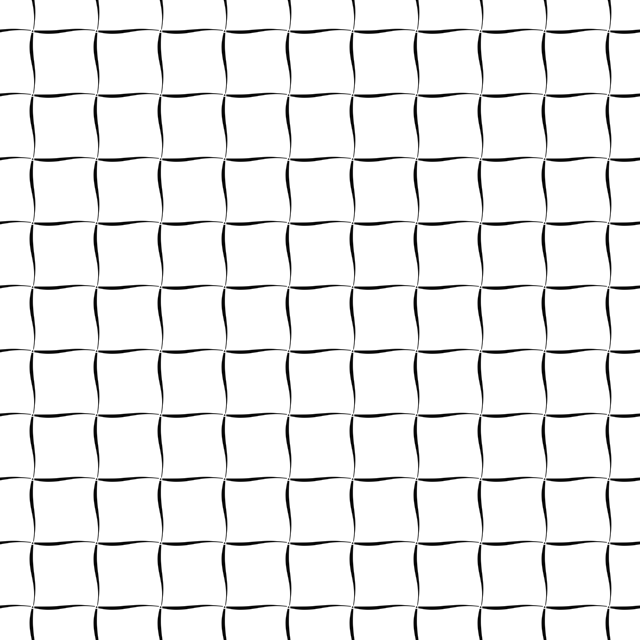
A Shadertoy shader for this pattern:

```glsl
const float REPEATS = 10.0;             // cells across and down
const vec2  NODE = vec2(0.51, 0.513);   // crossing point inside a cell
const vec2  BEND = vec2(0.018, 0.024);  // sway of horizontal, vertical strokes
const float DRIFT = 0.010;              // sideways slip over one stroke
const float THIN = 0.005;               // half width at the tail
const float SWELL = 0.021;              // extra half width at the belly
const float GAP = 0.025;                // bare length at each stroke end
const float DOT_RADIUS = 0.011;
const float SOFTNESS = 1.25;            // filter width in output samples
const vec3  PAPER = vec3(1.0);
const vec3  INK = vec3(0.015);
const float TAU = 6.2831853;

// Share of a filter window covered by a band of the given half width
float bandCoverage(float offset, float halfWidth, float window) {
    float upper = min(offset + halfWidth, 0.5 * window);
    float lower = max(offset - halfWidth, -0.5 * window);
    return max(upper - lower, 0.0) / window;
}

// Brush stroke from node to node: swollen near its head, thin at its tail.
// pos.x runs along the stroke from 0 to 1, pos.y to its right-hand side.
float stroke(vec2 pos, float bend, vec2 window) {
    float t = pos.x;
    float centre = bend * sin(TAU * t) - DRIFT * t;
    float belly = smoothstep(-0.15, 0.25, t) * (1.0 - smoothstep(0.3, 0.95, t));
    float body = bandCoverage(pos.y - centre, THIN + SWELL * belly, window.y);
    float ends = bandCoverage(t - 0.5, 0.5 - GAP, window.x);
    return body * ends;
}

void mainImage(out vec4 fragColor, in vec2 fragCoord) {
    vec2 cell = fragCoord / iResolution.xy * REPEATS - NODE;
    vec2 window = SOFTNESS * REPEATS / iResolution.xy;
    vec2 fromNode = fract(cell + 0.5) - 0.5;

    // Strokes heading right and down, the second a quarter turn of the first
    float across = stroke(vec2(fract(cell.x), -fromNode.y), BEND.x, window);
    float down = stroke(vec2(fract(-cell.y), -fromNode.x), BEND.y, window.yx);

    // Small knot at each crossing
    float knot = clamp(0.5 - (length(fromNode) - DOT_RADIUS) / window.y, 0.0, 1.0);

    float ink = max(max(across, down), knot);
    fragColor = vec4(mix(PAPER, INK, ink), 1.0);
}
```
